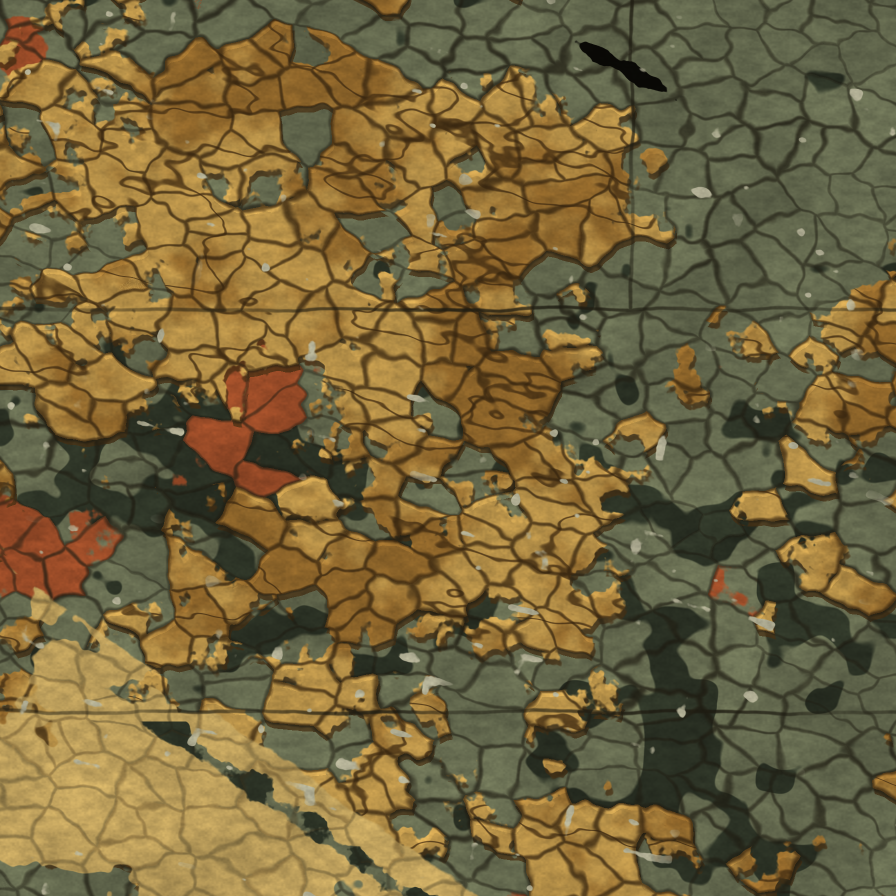
Reproduce this texture procedurally as a Shadertoy shader.

```glsl
// Weathered wall paint: cracked grey-green coat with dark blotches, ochre flakes,
// brick-red chips and a cream corner. Warped Voronoi cells give the cracks; noise
// weighted by soft spots decides which coat shows.

const vec3 GREEN = vec3(0.375, 0.395, 0.295);
const vec3 DARK  = vec3(0.165, 0.19, 0.14);
const vec3 OCHRE = vec3(0.54, 0.385, 0.16);
const vec3 GOLD  = vec3(0.705, 0.56, 0.28);
const vec3 CREAM = vec3(0.70, 0.59, 0.34);
const vec3 BRICK = vec3(0.56, 0.275, 0.145);
const vec3 BROWN = vec3(0.26, 0.175, 0.07);
const vec3 CRACK = vec3(0.12, 0.11, 0.07);
const vec3 CHALK = vec3(0.68, 0.67, 0.57);

const vec2 CELLS = vec2(18, 25);                  // cells across the canvas
const mat2 TILT = mat2(0.97, 0.24, -0.24, 0.97);  // lean down to the right
const vec2 RELIEF = vec2(-0.002, 0.0065);         // flake thickness
const float UPPER_SEAM = 0.655;
const float LOWER_SEAM = 0.205;
const int SAMPLES = 2;                            // per side, smooths edges

float hash(vec2 p) { return fract(sin(dot(p, vec2(127.1, 311.7))) * 43758.5453); }

float noise(vec2 p) {
    vec2 i = floor(p), f = fract(p);
    f = f * f * (3.0 - 2.0 * f);
    return mix(mix(hash(i), hash(i + vec2(1, 0)), f.x),
               mix(hash(i + vec2(0, 1)), hash(i + vec2(1, 1)), f.x), f.y);
}

float fbm(vec2 p) {
    float sum = 0.0, amp = 0.533;
    for (int i = 0; i < 4; i++) {
        sum += amp * noise(p);
        p = TILT * p * 2.03 + 11.7;
        amp *= 0.5;
    }
    return sum;
}

// Soft weight, 1 at the centre
float spot(vec2 p, float x, float y, float rx, float ry) {
    vec2 d = (p - vec2(x, y)) / vec2(rx, ry);
    return exp(-dot(d, d));
}

vec2 seed(vec2 cell) { return cell + vec2(hash(cell), hash(cell + 57.3)); }

// Warped Voronoi: xy = cell centre, z = distance to the border
vec3 crackCells(vec2 p) {
    vec2 q = TILT * p * CELLS + 0.9 * vec2(fbm(p * 9.0), fbm(p * 9.0 + 31.0));
    q += 0.16 * vec2(noise(p * 75.0), noise(p * 75.0 + 17.0));
    vec2 base = floor(q), home = base, toHome = vec2(8);
    for (int k = 0; k < 9; k++) {
        vec2 cell = base + vec2(k % 3 - 1, k / 3 - 1), d = seed(cell) - q;
        if (dot(d, d) < dot(toHome, toHome)) { toHome = d; home = cell; }
    }
    float border = 8.0;
    for (int k = 0; k < 25; k++) {
        vec2 d = seed(home + vec2(k % 5 - 2, k / 5 - 2)) - q, gap = d - toHome;
        if (dot(gap, gap) > 1e-4) border = min(border, dot(0.5 * (d + toHome), normalize(gap)));
    }
    return vec3(q + toHome, border);
}

float flakeMask(vec2 p, vec3 cell) {
    float bias = 0.34 * spot(p, 0.18, 0.80, 0.25, 0.20) + 0.27 * spot(p, 0.58, 0.80, 0.15, 0.24)
               + 0.30 * spot(p, 0.42, 0.54, 0.10, 0.11) + 0.36 * spot(p, 0.56, 0.36, 0.17, 0.17)
               + 0.32 * spot(p, 0.98, 0.61, 0.20, 0.13) + 0.34 * spot(p, 0.08, 0.20, 0.16, 0.20)
               - 0.45 * spot(p, 0.92, 0.90, 0.20, 0.14);
    float id = hash(floor(cell.xy * 64.0));
    float field = fbm(cell.xy * 0.33) + 0.25 * id + 0.4 * fbm(p * 34.0) + bias - 1.0;
    return smoothstep(-0.012, 0.012, field);
}

vec3 paint(vec2 p) {
    vec3 cell = crackCells(p);
    float id = hash(floor(cell.xy * 64.0) + 3.0), blotch = noise(p * 14.0 + 9.0);
    float broad = fbm(p * 9.0 + 5.0), ragged = fbm(p * 45.0) - 0.5;

    // Grey-green coat with rounded dark blotches
    vec3 col = GREEN * (0.82 + 0.14 * id + 0.28 * broad);
    float damp = 0.40 * spot(p, 0.26, 0.47, 0.27, 0.17) + 0.38 * spot(p, 0.80, 0.34, 0.26, 0.17)
               + 0.25 * spot(p, 0.75, 0.08, 0.25, 0.10);
    damp += 0.7 * noise(p * 23.0) + 0.3 * noise(p * 47.0 + 4.0);
    col = mix(col, DARK * (0.85 + 0.3 * id), smoothstep(0.83, 0.87, damp));

    // Brick-red chips that fill whole cells
    float brick = noise(cell.xy * 0.3 + 40.0) + 0.2 * id + 0.12 * ragged
                + 0.5 * spot(p, 0.80, 0.06, 0.13, 0.08) + 0.5 * spot(p, 0.02, 0.94, 0.06, 0.06)
                - 0.3 * spot(p, 0.85, 0.80, 0.16, 0.16);
    col = mix(col, BRICK * (0.85 + 0.35 * broad), smoothstep(0.96, 0.98, brick));

    // Ochre flakes: shadow under the lower edge, bright upper edge
    vec2 above = p + RELIEF;
    float flake = flakeMask(p, cell), over = flakeMask(above, crackCells(above));
    vec3 ochre = mix(OCHRE, GOLD, smoothstep(0.32, 0.62, broad + 0.25 * id - 0.12 + 0.3 * ragged));
    float split = abs(fbm(TILT * p * vec2(7, 15) + 2.0) - 0.5);
    ochre = mix(BROWN, ochre, 0.2 + 0.8 * smoothstep(0.004, 0.018, split));
    col = mix(col, BROWN, 0.75 * over);
    col = mix(col, ochre * (1.14 - 0.14 * over), flake);

    // Cream corner below a diagonal, chipped, with a dark stripe
    float diagonal = p.y - 0.373 + 0.7 * p.x + 0.012 * ragged;
    float chip = smoothstep(0.60, 0.62, fbm(p * 13.0 + 21.0) + 0.09 * step(LOWER_SEAM, p.y));
    float cream = smoothstep(0.002, -0.002, diagonal) * (1.0 - chip);
    col = mix(col, CREAM * (0.86 + 0.3 * broad), cream);
    float stripe = smoothstep(0.014, 0.010, abs(diagonal + 0.052) + 0.04 * ragged);
    stripe *= step(p.y, LOWER_SEAM - 0.01);
    col = mix(col, mix(DARK, GREEN, smoothstep(-0.05, 0.05, ragged)), stripe);

    // Cracks of uneven width
    float crack = 1.0 - smoothstep(0.01, 0.05 + 0.08 * blotch, cell.z);
    float depth = mix(mix(0.35 + 0.45 * blotch, 0.75, flake), 0.3, cream);
    col = mix(col, mix(CRACK, BROWN * 0.8, flake), crack * depth);

    // Board seams and a torn hole
    float wobble = 0.008 * (fbm(p * 16.0) - 0.5);
    float seam = min(abs(p.y - UPPER_SEAM + wobble), abs(p.y - LOWER_SEAM + wobble));
    seam = min(seam, abs(p.x - 0.705 + wobble) + step(p.y, UPPER_SEAM));
    col = mix(col, CRACK, smoothstep(0.003, 0.0008, seam) * (0.3 + 0.6 * blotch));
    float torn = spot(p + vec2(0, 0.55 * p.x), 0.695, 1.307, 0.055, 0.011) + 0.9 * ragged;
    col = mix(col, CRACK * 0.3, smoothstep(0.45, 0.52, torn));

    // Chalky flecks and streaked grain
    float fleck = noise(TILT * p * vec2(42, 60) + 70.0) + 0.25 * ragged;
    col = mix(col, CHALK, smoothstep(0.91, 0.95, fleck) * smoothstep(0.35, 0.55, broad));
    return col * (0.83 + 0.3 * fbm(p * vec2(70, 130)) + 0.08 * noise(p * 400.0));
}

void mainImage(out vec4 fragColor, in vec2 fragCoord) {
    vec3 sum = vec3(0);
    for (int k = 0; k < SAMPLES * SAMPLES; k++) {
        vec2 offset = (vec2(k % SAMPLES, k / SAMPLES) + 0.5) / float(SAMPLES) - 0.5;
        sum += paint((fragCoord + offset) / iResolution.y);
    }
    fragColor = vec4(sum / float(SAMPLES * SAMPLES), 1);
}
```
